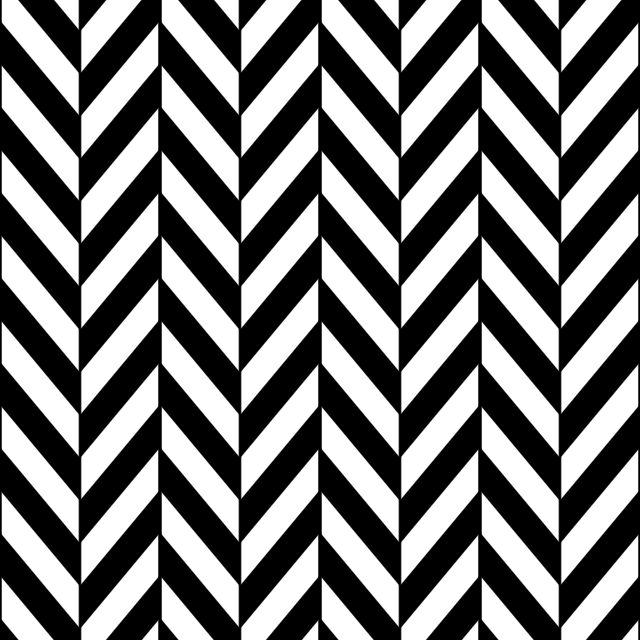
Write a WebGL 2 fragment shader that draws this pattern.

```glsl
#version 300 es
precision highp float;
// Black and white herringbone: eight columns of slanted bars, each column
// mirrored and shifted by half a bar period, with thin black seams between.
// A folded x coordinate gives the slant; distances give smooth edges.

uniform vec2 u_resolution;
out vec4 fragColor;

// Coverage of a shape whose signed distance is positive inside.
float coverage(float dist, float softness) {
    return smoothstep(-softness, softness, dist);
}

void main() {
    vec2 p = gl_FragCoord.xy / u_resolution;
    float pixel = 1.0 / min(u_resolution.x, u_resolution.y);

    // Four column pairs: distance from the nearest peak seam, 0 to 1/8.
    float pairX = fract(p.x * 4.0);
    float fromPeak = min(pairX, 1.0 - pairX) / 4.0;
    float fromValley = 0.125 - fromPeak;
    float mirrored = step(0.5, pairX);

    // Slanted bars, 7.5 periods down the canvas.
    float phase = (1.0 - p.y - 1.2 * fromPeak) * 7.5 - 0.742 - 0.5 * mirrored;
    float fromBarCentre = abs(fract(phase + 0.25) - 0.5);
    float barDist = (0.247 - fromBarCentre) / (7.5 * length(vec2(1.0, 1.2)));
    float bar = coverage(barDist, 0.8 * pixel);

    // Seams: wider and crisp at the peaks, finer and softer at the valleys.
    float peakSeam = coverage(fromPeak - 0.0027, 0.7 * pixel);
    float valleySeam = coverage(fromValley - 0.0019, max(0.0016, 0.8 * pixel));

    fragColor = vec4(vec3(bar * peakSeam * valleySeam), 1.0);
}
```
